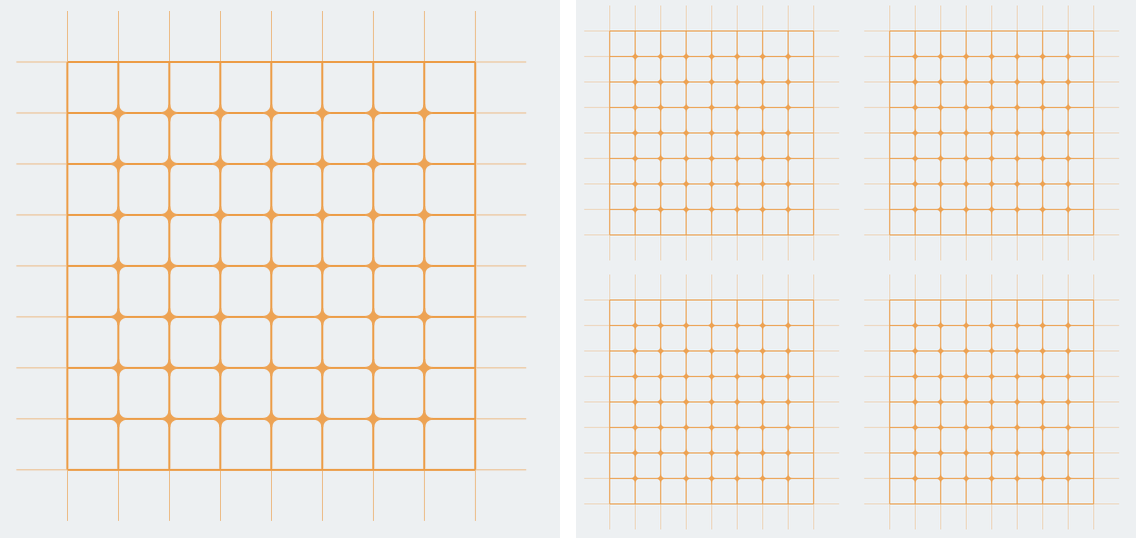
Left: one tile. Right: repeated 2 by 2.
This pattern is drawn by a Shadertoy shader. Its source:

```glsl
// An orange square lattice with four-pointed stars on its inner crossings and
// thin guide lines running one cell past the frame, on pale grey.
// Strokes use box-filtered coverage; stars are squares cut by four circles.

const vec3 PAPER = vec3(0.93, 0.94, 0.95);
const vec3 LINE_COLOR = vec3(0.925, 0.61, 0.27);
const vec3 STAR_COLOR = vec3(0.93, 0.64, 0.33);

// Lengths are fractions of the canvas height.
const float CELLS = 8.0;                      // cells across and down
const float PITCH = 0.09477;                  // cell size
const vec2 GRID_ORIGIN = vec2(0.1252, 0.1266); // lower left corner of the frame
const float LINE_WIDTH = 0.0037;
const float GUIDE_WIDTH = 0.00115;
const float GUIDE_REACH = 1.0;                // overhang, in cells
const float FILLET = 0.0133;                  // radius of the star's hollow sides

// Part of a pixel centred at x that lies between lo and hi.
float spanCoverage(float x, float lo, float hi, float px) {
    return clamp((min(x + 0.5 * px, hi) - max(x - 0.5 * px, lo)) / px, 0.0, 1.0);
}

// Both sets of parallel strokes, extended past the frame by overhang.
float latticeCoverage(vec2 p, float width, float overhang, float px) {
    vec2 offset = p - PITCH * clamp(round(p / PITCH), 0.0, CELLS);
    float lo = -overhang * PITCH;
    float hi = (CELLS + overhang) * PITCH;
    float h = 0.5 * width;
    float upright = spanCoverage(offset.x, -h, h, px) * spanCoverage(p.y, lo, hi, px);
    float level = spanCoverage(offset.y, -h, h, px) * spanCoverage(p.x, lo, hi, px);
    return max(upright, level);
}

// Signed distance to the concave star on the nearest inner crossing.
float starDistance(vec2 p) {
    vec2 q = abs(p - PITCH * clamp(round(p / PITCH), 1.0, CELLS - 1.0));
    float reach = FILLET + 0.5 * LINE_WIDTH;
    float hollow = FILLET - length(q - reach);
    return max(hollow, max(q.x, q.y) - reach);
}

void mainImage(out vec4 fragColor, in vec2 fragCoord) {
    float px = 1.0 / iResolution.y;
    vec2 p = fragCoord * px - GRID_ORIGIN;

    // Guides below, then the frame and lattice, then the stars.
    float guides = latticeCoverage(p, GUIDE_WIDTH, GUIDE_REACH, px);
    float lines = latticeCoverage(p, LINE_WIDTH, 0.0, px);
    float stars = clamp(0.5 - starDistance(p) / px, 0.0, 1.0);

    vec3 color = mix(PAPER, LINE_COLOR, max(guides, lines));
    color = mix(color, STAR_COLOR, stars);
    fragColor = vec4(color, 1.0);
}
```
